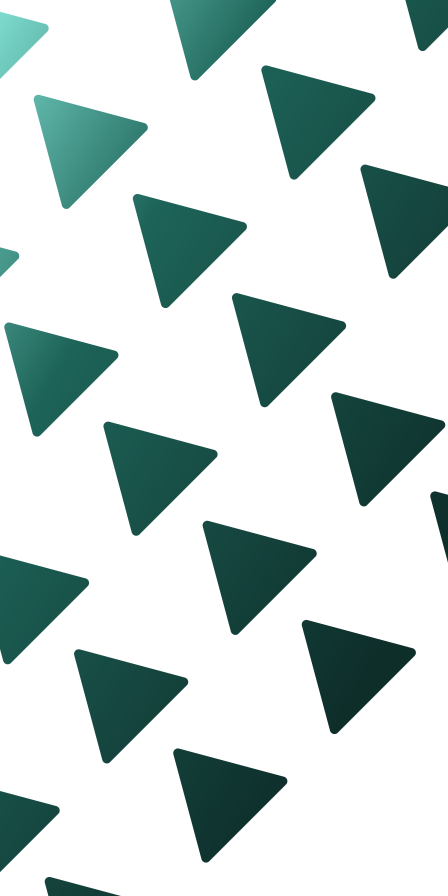
Write a WebGL 1 fragment shader that draws this pattern.

```glsl
precision highp float;
// Diagonal grid of rounded triangles shaded by one mint-to-deep-green gradient.

uniform vec2 u_resolution;

// Lengths are in canvas widths; the layout hangs from the top left corner.
#define GRID_STEP vec2(0.313, 0.4057)
#define GRID_ORIGIN vec2(0.3573, -0.0965)
#define LAST_ROW 4.0
#define HALF_SIDE 0.1211
#define CORNER_RADIUS 0.0104
#define SHADE_AXIS vec2(1.0, 0.6)
#define SHADE_KNEE 0.625
#define SHADE_END 1.72
#define MINT vec3(0.50, 0.87, 0.82)
#define GREEN vec3(0.115, 0.39, 0.345)
#define DEEP_GREEN vec3(0.055, 0.18, 0.165)
#define PAPER vec3(1.0)

// Signed distance to an equilateral triangle whose apex points along +y.
float triangleDistance(vec2 p, float halfSide) {
  const float ROOT3 = 1.7320508;
  p.x = abs(p.x) - halfSide;
  p.y += halfSide / ROOT3;
  if (p.x + ROOT3 * p.y > 0.0) {
    p = vec2(p.x - ROOT3 * p.y, -ROOT3 * p.x - p.y) * 0.5;
  }
  p.x -= clamp(p.x, -2.0 * halfSide, 0.0);
  return -length(p) * sign(p.y);
}

// Steep fall from mint to green, then a slow fade to deep green.
vec3 shade(vec2 p) {
  float t = dot(p, SHADE_AXIS);
  vec3 upper = mix(MINT, GREEN, clamp(t / SHADE_KNEE, 0.0, 1.0));
  float fade = clamp((t - SHADE_KNEE) / (SHADE_END - SHADE_KNEE), 0.0, 1.0);
  return mix(upper, DEEP_GREEN, fade);
}

void main() {
  // y runs downward from the top edge.
  vec2 p = vec2(gl_FragCoord.x, u_resolution.y - gl_FragCoord.y) / u_resolution.x;

  // Rotate by 45 degrees and fold into the rectangular grid.
  vec2 diagonal = vec2(p.x + p.y, p.x - p.y) * 0.70710678;
  vec2 grid = (diagonal - GRID_ORIGIN) / GRID_STEP;
  vec2 cell = floor(grid + 0.5);
  vec2 local = (grid - cell) * GRID_STEP;

  // Apex faces the upper left; rows end before the lower right corner.
  float d = triangleDistance(vec2(local.y, -local.x), HALF_SIDE) - CORNER_RADIUS;
  float coverage = clamp(0.5 - d * u_resolution.x, 0.0, 1.0);
  coverage *= step(cell.x, LAST_ROW + 0.5);

  gl_FragColor = vec4(mix(PAPER, shade(p), coverage), 1.0);
}
```
